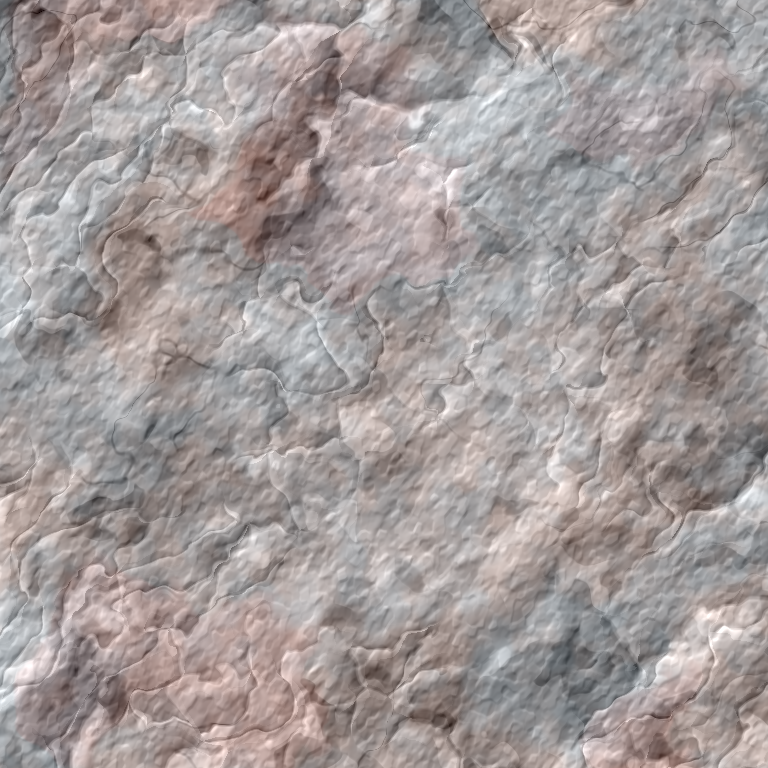
Write a Shadertoy shader that draws this texture.

```glsl
const vec3 COOL_TINT = vec3(-0.022, 0.000, 0.018);
const vec3 WARM_TINT = vec3(0.055, -0.015, -0.040);
const vec3 ROSE_TINT = vec3(0.025, -0.025, -0.030);
const vec2 LIGHT_DIR = vec2(-0.42, 0.91);

vec3 hash3(vec2 cell) {
    vec3 q = fract(vec3(cell.xyx) * vec3(0.1031, 0.1030, 0.0973));
    q += dot(q, q.yxz + 33.33);
    return fract((q.xxy + q.yzz) * q.zyx);
}

mat2 rotation(float angle) {
    float c = cos(angle), s = sin(angle);
    return mat2(c, s, -s, c);
}

// Cellular noise: random cell values blended by distance, 0 to 1
float grain(vec2 p, float sharpness) {
    vec2 cell = floor(p), f = fract(p);
    float total = 0.0, weight = 0.0001;
    for (int y = -1; y <= 1; y++)
    for (int x = -1; x <= 1; x++) {
        vec2 o = vec2(x, y);
        vec3 h = hash3(cell + o);
        vec2 d = o + h.xy - f;
        float w = exp(-sharpness * dot(d, d));
        total += w * h.z;
        weight += w;
    }
    return total / weight;
}

// Rough stone height, its grains drawn out along a steep diagonal
float relief(vec2 p) {
    vec2 q = rotation(-0.95) * p * vec2(10.0);
    q.x *= 0.65;
    float height = 0.0, gain = 1.0;
    for (int i = 0; i < 5; i++) {
        height += gain * (grain(q, 6.0) - 0.5);
        q = rotation(i % 2 == 0 ? 0.4 : -0.5) * q * 1.95 + 17.3;
        gain *= 0.8;
    }
    return height;
}

// Slab borders: lit where they face the light, dark where they turn away
float ledge(vec2 p, float width) {
    vec2 cell = floor(p), f = fract(p);
    vec2 near = vec2(4.0), next = vec2(4.0);
    for (int y = -1; y <= 1; y++)
    for (int x = -1; x <= 1; x++) {
        vec2 o = vec2(x, y);
        vec2 d = o + hash3(cell + o).xy - f;
        if (dot(d, d) < dot(near, near)) {
            next = near;
            near = d;
        } else if (dot(d, d) < dot(next, next)) {
            next = d;
        }
    }
    vec2 normal = normalize(next - near);
    float border = dot(0.5 * (near + next), normal);
    float facing = dot(normal, LIGHT_DIR);
    float seam = smoothstep(0.0, width * 0.25, border);
    return facing * seam * exp(-border / width);
}

// Thin dark line along the middle level of a noise field
float crack(vec2 p, float width) {
    return 1.0 - smoothstep(0.0, width, abs(grain(p, 5.0) - 0.5));
}

vec2 bend(vec2 p) {
    vec2 wave = 0.030 * sin(p.yx * vec2(11.0, 9.0) + vec2(0.7, 2.1));
    wave += 0.016 * sin(p.yx * vec2(27.0, 23.0) + p * 9.0);
    vec2 jag = vec2(grain(p * 17.0, 6.0), grain(p * 17.0 + 40.0, 6.0)) - 0.5;
    vec2 chip = vec2(grain(p * 48.0, 6.0), grain(p * 48.0 + 70.0, 6.0)) - 0.5;
    return p + wave + 0.055 * jag + 0.016 * chip;
}

void mainImage(out vec4 fragColor, in vec2 fragCoord) {
    vec2 p = fragCoord / iResolution.y;
    vec2 bent = bend(p);
    vec2 slanted = rotation(-0.6) * bent;

    // Surface grain and the light falling across it
    float height = relief(p);
    float slope = height - relief(p + LIGHT_DIR * 0.004);
    float slab = grain(slanted * vec2(4.0, 6.0) + 3.0, 11.0) - 0.5;
    float tone = 0.637 + 0.155 * height + 0.34 * slope + 0.15 * slab;

    // Large ledges and small chipped edges, present only in places
    float ledgeMask = smoothstep(0.38, 0.62, grain(p * 4.0 + 9.0, 5.0));
    float chipMask = smoothstep(0.42, 0.70, grain(p * 7.0 + 21.0, 5.0));
    tone += 0.30 * ledgeMask * ledge(slanted * vec2(3.6, 5.0), 0.09);
    tone += 0.20 * chipMask * ledge(slanted * vec2(11.0, 16.0) + 5.0, 0.13);

    // Cracks, dark pits and pale crystals
    float crackMask = smoothstep(0.45, 0.70, grain(p * 6.0 + 55.0, 5.0));
    tone -= 0.13 * crackMask * crack(slanted * vec2(8.0, 12.0) + 31.0, 0.035);
    float spots = grain(bent * 26.0 + 13.0, 8.0);
    tone -= 0.13 * smoothstep(0.22, 0.06, spots);
    tone += 0.11 * smoothstep(0.80, 0.95, spots);

    // Warm and cool mineral stains
    float hue = 0.7 * grain(bent * 5.0 + 80.0, 7.0) + 0.3 * grain(p * 38.0, 5.0);
    float rose = smoothstep(0.72, 0.90, grain(bent * 6.0 + 64.0, 9.0));
    vec3 tint = mix(COOL_TINT, WARM_TINT, smoothstep(0.12, 0.88, hue));
    vec3 colour = vec3(tone) + tint + ROSE_TINT * rose;
    fragColor = vec4(clamp(colour, 0.0, 1.0), 1.0);
}
```
